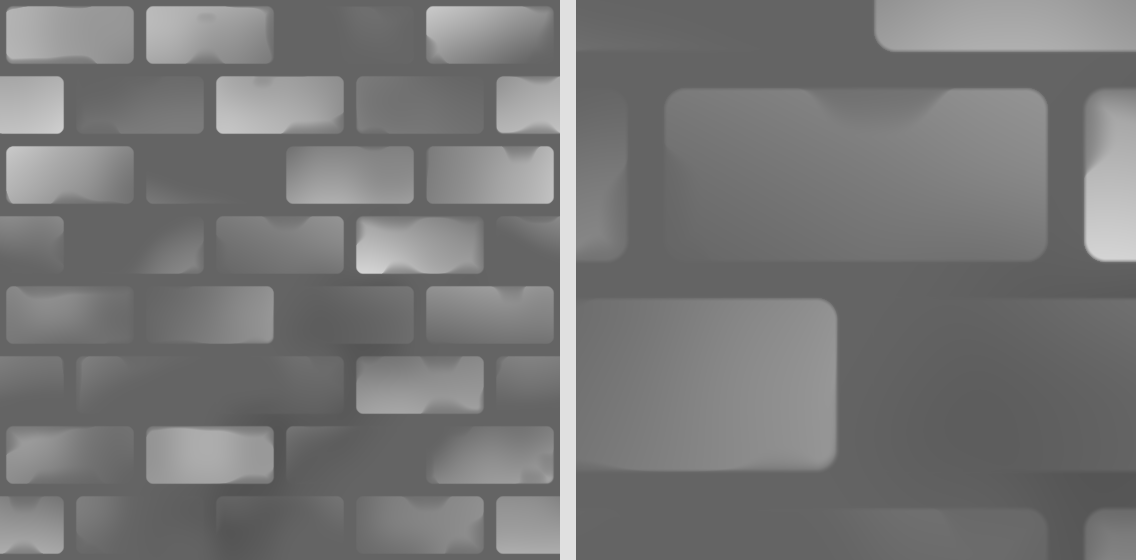
Left, the full canvas; right, a detail of the centre.
Write a Shadertoy shader that draws this texture map.

```glsl
// Grey height map of a worn brick wall: tilted, chipped blocks sinking into mortar
#define GRID vec2(4.0, 8.0)   // bricks across and down
#define GAP 0.0208            // mortar joint width
#define RADIUS 0.0135         // brick corner radius
#define SOFT 0.0026           // softness of brick borders
#define MORTAR 0.392          // mortar level
#define LEVEL_LOW 0.33        // deepest brick level
#define LEVEL_HIGH 0.70       // highest brick level
#define TILT 0.11             // level change from brick centre to side
#define UNEVEN 0.10           // broad unevenness of brick faces
#define CHIP_DEPTH 0.036      // reach of chips from the border
#define STAIN 0.065           // darkening of the low mortar patch
#define SEED 17.0

float hash(vec2 p) {
    vec3 h = fract(vec3(p.xyx) * 0.1031 + SEED * 0.0173);
    h += dot(h, h.yzx + 33.33);
    return fract((h.x + h.y) * h.z);
}

float noise(vec2 p) {
    vec2 i = floor(p), f = fract(p);
    f = f * f * f * (f * (f * 6.0 - 15.0) + 10.0);
    return mix(mix(hash(i), hash(i + vec2(1, 0)), f.x),
               mix(hash(i + vec2(0, 1)), hash(i + vec2(1, 1)), f.x), f.y);
}

float roundedBox(vec2 p, vec2 halfSize, float r) {
    vec2 d = abs(p) - halfSize + r;
    return length(max(d, 0.0)) + min(max(d.x, d.y), 0.0) - r;
}

float segmentDistance(vec2 p, vec2 a, vec2 b) {
    vec2 ab = b - a;
    return length(p - a - ab * clamp(dot(p - a, ab) / dot(ab, ab), 0.0, 1.0));
}

float mortarLevel(vec2 uv) {
    float patchMask = 1.0 - smoothstep(0.0, 0.17,
        segmentDistance(uv, vec2(0.39, 0.06), vec2(0.72, 0.50)));
    return MORTAR - STAIN * patchMask * smoothstep(0.1, 0.8, noise(uv * 9.0));
}

// Tilted face with broad unevenness, worn down by scoops along its border
float brickLevel(vec2 local, vec2 halfSize, vec2 id, float inside) {
    vec2 shift = 40.0 * vec2(hash(id + 11.3), hash(id + 23.7));
    vec2 tilt = TILT * (2.0 * vec2(hash(id + 37.1), hash(id + 51.9)) - 1.0);
    float level = mix(LEVEL_LOW, LEVEL_HIGH, hash(id + 5.0));
    level += dot(tilt, local / halfSize);
    level += UNEVEN * (noise(local * 9.0 + shift) - 0.5);

    float chip = CHIP_DEPTH * smoothstep(0.48, 0.95, noise(local * 15.0 + shift.yx));
    float worn = smoothstep(0.0, max(chip, 0.0001), inside);
    return mix(mix(MORTAR, level, 0.4), level, worn);
}

void mainImage(out vec4 fragColor, in vec2 fragCoord) {
    vec2 uv = fragCoord / iResolution.xy;

    // Running bond: every other row moves by half a brick
    vec2 p = uv * GRID;
    p.x += 0.5 * mod(floor(p.y) + 1.0, 2.0);
    vec2 id = mod(floor(p), GRID);
    vec2 local = (fract(p) - 0.5) / GRID;
    vec2 halfSize = 0.5 / GRID - 0.5 * GAP;

    // Bricks show only where they rise above the mortar
    float d = roundedBox(local, halfSize, RADIUS);
    float mortar = mortarLevel(uv);
    float rise = brickLevel(local, halfSize, id, -d) - mortar;
    rise = 0.5 * (rise + sqrt(rise * rise + 0.0003)) - 0.002;

    float edge = max(SOFT, 1.0 / iResolution.y);
    float cover = 1.0 - smoothstep(-edge, 0.5 * edge, d);
    fragColor = vec4(vec3(mortar + max(rise, 0.0) * cover), 1.0);
}
```
